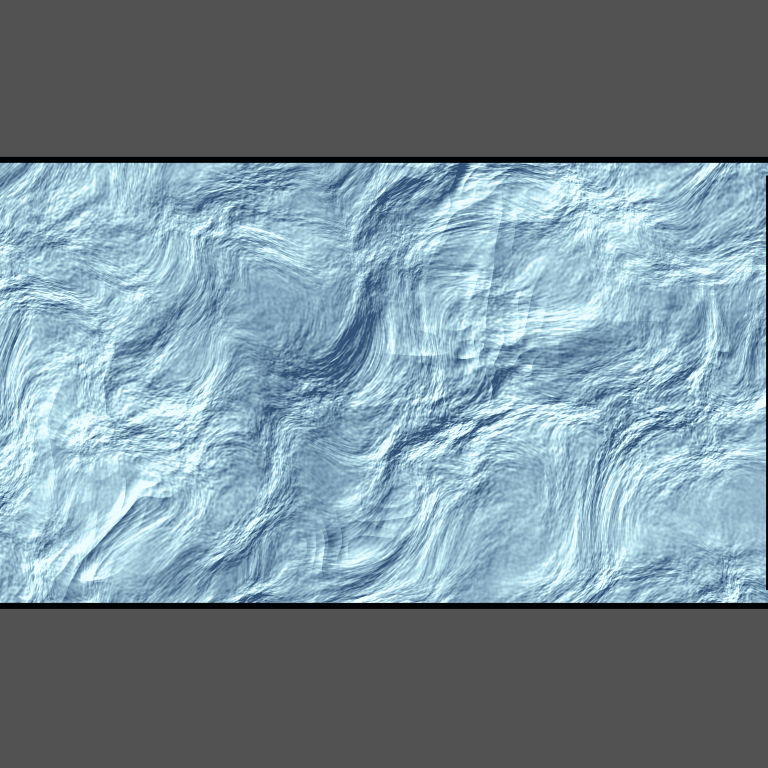
Reproduce this texture procedurally as a three.js fragment shader.

```glsl
// A wide band of rough blue ice, framed by thin black lines on a grey ground.
// Warped gradient noise and folded creases form a height field, lit from the
// upper left; broad bright and dark zones and fine grain complete the tone.

varying vec2 vUv;

// Layout, in canvas units
const float BAND_CENTRE = 0.5015;
const float ICE_HALF = 0.2865;
const float FRAME_HALF = 0.2943;
const float EDGE_SOFT = 0.0008;
const vec2 SIDE_LINE = vec2(0.9975, 0.270);   // left edge, half height

// Colours
const vec3 GROUND = vec3(0.32);
const vec3 FRAME = vec3(0.0, 0.01, 0.02);
const vec3 ICE_SHADOW = vec3(0.305, 0.435, 0.560);
const vec3 ICE_LIGHT = vec3(0.840, 1.0, 1.03);
const vec3 GLINT = vec3(0.93, 0.99, 1.0);

// Surface
const int OCTAVES = 6;
const float BASE_FREQ = 7.0;
const float WARP = 0.11;
const float FOLD_FREQ = 10.0;
const float FOLD_DEPTH = 1.9;
const float RELIEF_GAIN = 0.135;
const float GRAIN_FREQ = 210.0;
const float GRAIN_GAIN = 0.26;
const float MEAN_TONE = 0.53;
const vec2 LIGHT_DIR = vec2(-0.6, 0.8);
const float LIGHT_STEP = 0.0016;

vec2 hashGradient(vec2 cell) {
  vec3 q = fract(cell.xyx * vec3(0.1031, 0.1030, 0.0973));
  q += dot(q, q.yzx + 33.33);
  return fract((q.xx + q.yz) * q.zy) * 2.0 - 1.0;
}

float cornerValue(vec2 cell, vec2 corner, vec2 f) {
  return dot(hashGradient(cell + corner), f - corner);
}

float gradientNoise(vec2 p) {
  vec2 cell = floor(p);
  vec2 f = fract(p);
  vec2 u = f * f * f * (f * (f * 6.0 - 15.0) + 10.0);
  float low = mix(cornerValue(cell, vec2(0.0), f),
                  cornerValue(cell, vec2(1.0, 0.0), f), u.x);
  float high = mix(cornerValue(cell, vec2(0.0, 1.0), f),
                   cornerValue(cell, vec2(1.0), f), u.x);
  return mix(low, high, u.y);
}

// Swirls the plane, then stretches it along a rising diagonal
vec2 flowSpace(vec2 p) {
  p += WARP * vec2(gradientNoise(p * 5.0 + 3.7), gradientNoise(p * 5.0 + 41.3));
  p += 0.3 * WARP * vec2(gradientNoise(p * 14.0 + 9.1), gradientNoise(p * 14.0 + 67.9));
  return vec2(0.82 * p.x + 0.57 * p.y, 1.35 * (0.82 * p.y - 0.57 * p.x));
}

float iceHeight(vec2 p, float roughness, float folding) {
  vec2 q = flowSpace(p);
  float freq = BASE_FREQ;
  float height = 0.0;
  for (int i = 0; i < OCTAVES; i++) {
    float fineness = float(i) / float(OCTAVES - 1);
    float weight = mix(0.75, 1.15 * roughness, fineness);
    height += weight * gradientNoise(q * freq + 17.3 * float(i)) / freq;
    q = mat2(0.96, 0.28, -0.28, 0.96) * q;
    freq *= 2.0;
  }
  // Sharp creases along the zero lines of two noise layers
  vec2 s = flowSpace(p + 2.3);
  float creases = abs(gradientNoise(s * FOLD_FREQ)) / FOLD_FREQ;
  creases += 0.7 * abs(gradientNoise(s * FOLD_FREQ * 2.3 + 5.0)) / (FOLD_FREQ * 2.3);
  return height - FOLD_DEPTH * folding * creases;
}

float glow(vec2 p, vec2 centre, float radius) {
  vec2 d = (p - centre) / radius;
  return exp(-dot(d, d));
}

// Broad light and dark zones
float broadTone(vec2 p) {
  vec2 w = p + 0.14 * vec2(gradientNoise(p * 6.0 + 12.0), gradientNoise(p * 6.0 + 31.0));
  float across = (w.x - 0.34 - 0.42 * (w.y - 0.3)) / 0.11;
  float tone = -0.21 * exp(-across * across);
  tone += 0.22 * glow(w, vec2(0.13, 0.38), 0.15);
  tone += 0.20 * glow(w, vec2(0.74, 0.70), 0.12);
  tone += 0.24 * gradientNoise(flowSpace(p) * 4.5 + 8.0);
  return tone + 0.20 * gradientNoise(flowSpace(p) * 13.0 + 23.0);
}

vec3 iceColour(vec2 p) {
  float roughness = 0.95 + 1.1 * gradientNoise(p * 5.5 + 51.0);
  float folding = smoothstep(-0.15, 0.35, gradientNoise(p * 4.0 + 72.0));
  float here = iceHeight(p, roughness, folding);
  float towardLight = iceHeight(p + LIGHT_DIR * LIGHT_STEP, roughness, folding);
  float relief = RELIEF_GAIN * (here - towardLight) / LIGHT_STEP;
  float grain = GRAIN_GAIN * roughness * gradientNoise(p * GRAIN_FREQ);
  float tone = MEAN_TONE + broadTone(p) + relief + grain;
  vec3 colour = mix(ICE_SHADOW, ICE_LIGHT, clamp(tone, -0.2, 0.9));
  return mix(colour, GLINT, smoothstep(0.82, 1.15, tone));
}

float inside(float signedDepth) {
  return smoothstep(-EDGE_SOFT, EDGE_SOFT, signedDepth);
}

void main() {
  float offset = abs(vUv.y - BAND_CENTRE);
  float sideLine = inside(vUv.x - SIDE_LINE.x) * inside(SIDE_LINE.y - offset);
  vec3 colour = mix(GROUND, FRAME, inside(FRAME_HALF - offset));
  colour = mix(colour, iceColour(vUv), inside(ICE_HALF - offset));
  colour = mix(colour, FRAME, sideLine);
  gl_FragColor = vec4(clamp(colour, 0.0, 1.0), 1.0);
}
```
